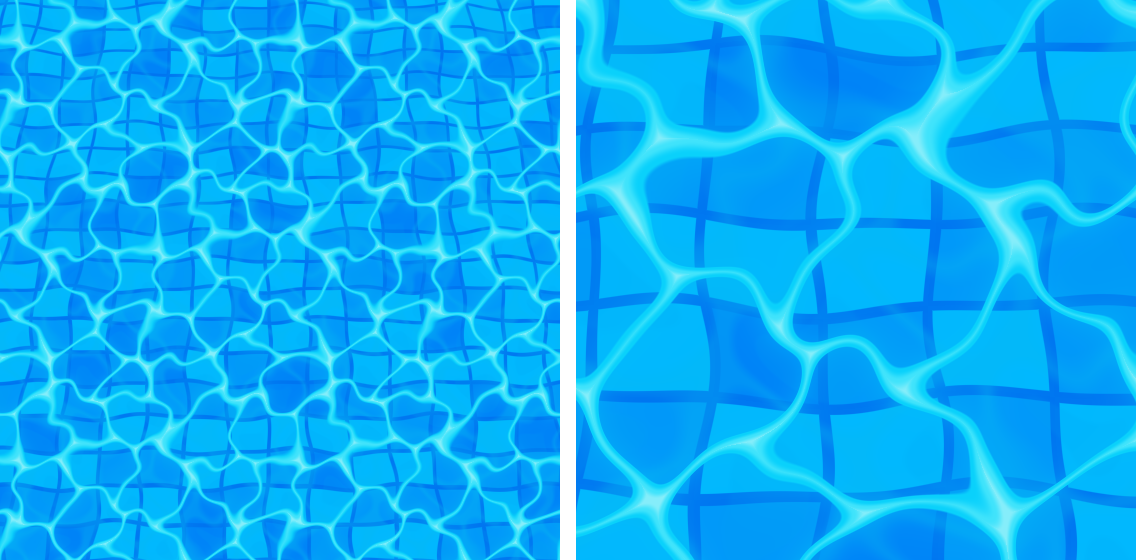
Left, the full canvas; right, a detail of the centre.
A Shadertoy shader for this texture:

```glsl
// Sunlit swimming pool: a receding floor of blue tiles under rippling caustics.
// The tiles are a wobbled perspective grid; the light is a warped, rounded
// Voronoi network that repeats on a staggered lattice of 5 by 4 cells.

const float TAU = 6.2831853;
const float ROW_SHIFT = 0.625; // sideways shift per row of light cells

vec2 hash22(vec2 p) {
    vec3 q = fract(p.xyx * vec3(0.1031, 0.1030, 0.0973));
    q += dot(q, q.yzx + 33.33);
    return fract((q.xx + q.yz) * q.zy);
}

// Ripple whose waves fit the repeating lattice exactly
vec2 ripple(vec2 p) {
    vec2 a = TAU * vec2((p.x - ROW_SHIFT * p.y) / 5.0, p.y / 4.0);
    return 0.085 * vec2(sin(dot(a, vec2(3, 4)) + 1.0), sin(dot(a, vec2(4, -1)) + 2.6))
         + 0.048 * vec2(sin(dot(a, vec2(-4, 3)) + 4.0), sin(dot(a, vec2(6, 2))))
         + 0.022 * vec2(sin(dot(a, vec2(2, 7)) + 0.7), sin(dot(a, vec2(9, 3)) + 5.0));
}

// Centre of the light cell `offset` steps away from p
vec2 cellCentre(vec2 p, vec2 offset) {
    float row = floor(p.y) + offset.y;
    float column = floor(p.x - ROW_SHIFT * row) + offset.x;
    vec2 jitter = hash22(mod(vec2(column, row), vec2(5, 4)) + 7.0);
    return vec2(column + ROW_SHIFT * row, row) + 0.12 + 0.76 * jitter;
}

// Distance to the cell borders, blended so that the corners fill in
float causticDistance(vec2 p, float sharpness) {
    p += ripple(p);
    vec2 nearest = vec2(0);
    float best = 1e3;
    for (int j = -2; j <= 2; j++)
    for (int i = -2; i <= 2; i++) {
        vec2 r = cellCentre(p, vec2(i, j)) - p;
        if (dot(r, r) < best) {
            best = dot(r, r);
            nearest = r;
        }
    }
    float sum = 0.0;
    for (int j = -2; j <= 2; j++)
    for (int i = -2; i <= 2; i++) {
        vec2 r = cellCentre(p, vec2(i, j)) - p;
        vec2 across = r - nearest;
        if (dot(across, across) > 1e-4)
            sum += exp(-sharpness * dot(0.5 * (r + nearest), normalize(across)));
    }
    return -log(max(sum, 1e-9)) / sharpness;
}

vec3 poolFloor(vec2 uv) {
    // Refraction bends the grid
    uv += 0.0045 * vec2(sin(uv.y * 29.0 + uv.x * 11.0), sin(uv.x * 25.0 - uv.y * 9.0))
        + 0.0025 * vec2(sin(uv.y * 53.0 - uv.x * 31.0), sin(uv.x * 47.0 + uv.y * 23.0));

    // Tiles grow towards the lower side
    float depth = 1.0 - uv.y;
    float growth = 1.0 + 0.33 * depth;
    vec2 tile = vec2((uv.x - 0.5) * 17.0, depth * 25.6) / growth + vec2(40.3, 20.7);

    // Three shades, chosen at random
    float pick = hash22(floor(tile)).x;
    vec3 color = mix(vec3(0.0, 0.51, 0.97), vec3(0.005, 0.595, 0.975), step(0.17, pick));
    color = mix(color, vec3(0.005, 0.72, 0.995), step(0.57, pick));

    // Grout
    vec2 edge = 0.5 - abs(fract(tile) - 0.5);
    vec2 aa = fwidth(tile) * 0.7;
    vec2 line = 1.0 - smoothstep(vec2(0.046, 0.058) - aa, vec2(0.046, 0.058) + aa, edge);
    return mix(color, vec3(0.0, 0.45, 0.94), 0.95 * max(line.x, line.y));
}

void mainImage(out vec4 fragColor, in vec2 fragCoord) {
    vec2 uv = fragCoord / iResolution.xy;
    vec2 p = uv * vec2(10.0, 10.667);
    float aa = 10.0 / iResolution.y;
    vec3 color = poolFloor(uv);

    // Faint second network, out of focus
    float faint = causticDistance(p * vec2(1.0, -1.0) + vec2(1.7, 0.6), 11.0);
    color = mix(color, vec3(0.02, 0.72, 0.94), 0.32 * (1.0 - smoothstep(-0.02, 0.09, faint)));
    color = mix(color, vec3(0.0, 0.64, 0.94), 0.14 * smoothstep(0.2, 0.24, faint));

    // Main network: halo, band, bright core and pale junctions
    float d = causticDistance(p, 13.0);
    color = mix(color, vec3(0.02, 0.74, 0.97), 0.45 * exp(-9.0 * max(d, 0.0)));
    color = mix(color, vec3(0.04, 0.82, 0.985), 1.0 - smoothstep(0.036 - aa, 0.036 + aa, d));
    color = mix(color, vec3(0.25, 0.89, 0.985), 1.0 - smoothstep(-0.012, 0.018 + aa, d));
    color = mix(color, vec3(0.52, 0.93, 0.98), 1.0 - smoothstep(-0.055, -0.012, d));
    fragColor = vec4(color, 1.0);
}
```
